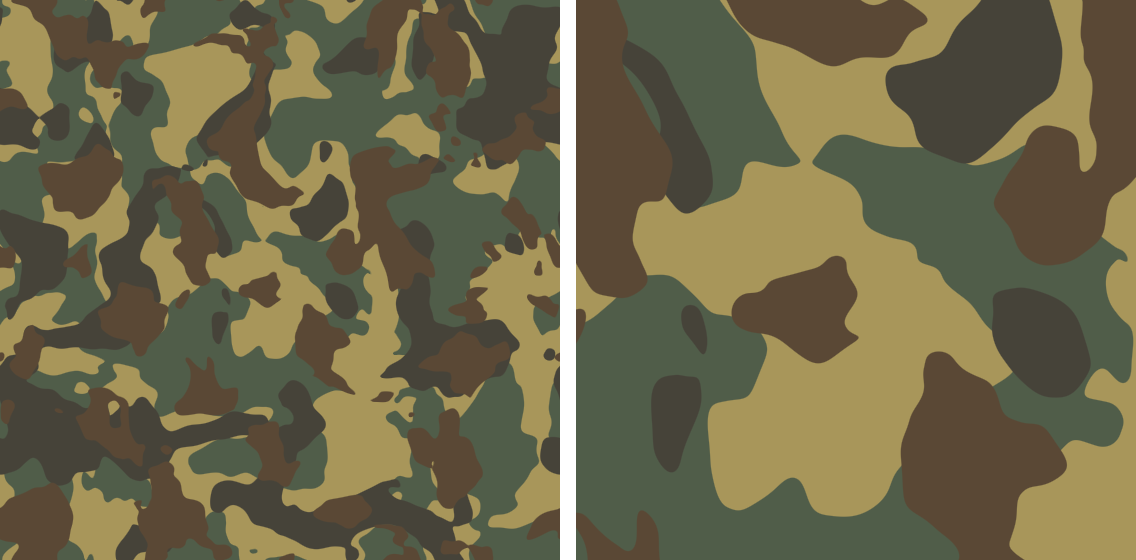
Left: the whole. Right: its middle third, enlarged.
A WebGL 1 fragment shader for this pattern:

```glsl
precision highp float;
// Seamless woodland camouflage in four flat colours: a green ground under
// tan, dark and brown patches. Each patch layer is a warped, wrapping gradient
// noise in units of its standard deviation, cut at a level that sets its share.
uniform vec2 u_resolution;

const vec3 GREEN = vec3(0.314, 0.363, 0.286);
const vec3 TAN   = vec3(0.659, 0.590, 0.353);
const vec3 DARK  = vec3(0.275, 0.261, 0.225);
const vec3 BROWN = vec3(0.351, 0.284, 0.207);

// Per layer, in the order tan, dark, brown
const vec3 CUT_LEVEL = vec3(0.10, 0.58, 0.77); // in standard deviations
const vec3 ROUGHNESS = vec3(0.46, 0.36, 0.50); // gain from octave to octave
const vec3 CELLS     = vec3(7.0, 7.0, 8.0);    // whole cells across the tile

const float WARP_CELLS  = 5.0;
const float WARP_AMOUNT = 0.012;  // share of the canvas
const float NOISE_SIGMA = 0.2157; // standard deviation of one octave
const float EDGE_WIDTH  = 1.2;    // soft edge in output samples
const float TAU = 6.2831853;

float hash(vec2 p) {
  vec3 q = fract(p.xyx * 0.1031);
  q += dot(q, q.yzx + 33.33);
  return fract((q.x + q.y) * q.z);
}

// Slope contribution of one lattice corner, wrapped to the period
float corner(vec2 cell, vec2 toPoint, float period, float seed) {
  vec2 wrapped = mod(cell, period);
  float angle = TAU * hash(wrapped + vec2(seed * 37.0 + 11.0, seed * 71.0 + 5.0));
  return dot(vec2(cos(angle), sin(angle)), toPoint);
}

float gradientNoise(vec2 uv, float period, float seed) {
  vec2 p = uv * period;
  vec2 i = floor(p);
  vec2 f = p - i;
  vec2 w = f * f * f * (f * (f * 6.0 - 15.0) + 10.0);
  vec2 e = vec2(1.0, 0.0);
  float low  = mix(corner(i, f, period, seed),
                   corner(i + e.xy, f - e.xy, period, seed), w.x);
  float high = mix(corner(i + e.yx, f - e.yx, period, seed),
                   corner(i + e.xx, f - e.xx, period, seed), w.x);
  return mix(low, high, w.y) / NOISE_SIGMA;
}

// Three octaves, rescaled to unit variance
float fractalNoise(vec2 uv, float period, float gain, float seed) {
  float sum = 0.0;
  float power = 0.0;
  float amplitude = 1.0;
  for (int octave = 0; octave < 3; octave++) {
    sum += amplitude * gradientNoise(uv, period, seed + float(octave));
    power += amplitude * amplitude;
    amplitude *= gain;
    period *= 2.0;
  }
  return sum / sqrt(power);
}

// Signed height of each layer above its cut level
vec3 patchHeights(vec2 uv) {
  vec2 warp = vec2(gradientNoise(uv, WARP_CELLS, 20.0),
                   gradientNoise(uv, WARP_CELLS, 21.0));
  vec2 p = uv + WARP_AMOUNT * warp;
  return vec3(fractalNoise(p, CELLS.x, ROUGHNESS.x, 1.0),
              fractalNoise(p, CELLS.y, ROUGHNESS.y, 5.0),
              fractalNoise(p, CELLS.z, ROUGHNESS.z, 9.0)) - CUT_LEVEL;
}

void main() {
  vec2 uv = gl_FragCoord.xy / u_resolution;
  vec2 texel = 1.0 / u_resolution;

  // Divide height by local slope to get an even edge width
  vec3 height = patchHeights(uv);
  vec3 dx = patchHeights(uv + vec2(texel.x, 0.0)) - height;
  vec3 dy = patchHeights(uv + vec2(0.0, texel.y)) - height;
  vec3 slope = max(sqrt(dx * dx + dy * dy), vec3(0.0001));
  vec3 cover = clamp(0.5 + height / (slope * EDGE_WIDTH), 0.0, 1.0);

  // Stack the patches from the ground up
  vec3 color = mix(GREEN, TAN, cover.x);
  color = mix(color, DARK, cover.y);
  color = mix(color, BROWN, cover.z);
  gl_FragColor = vec4(color, 1.0);
}
```
